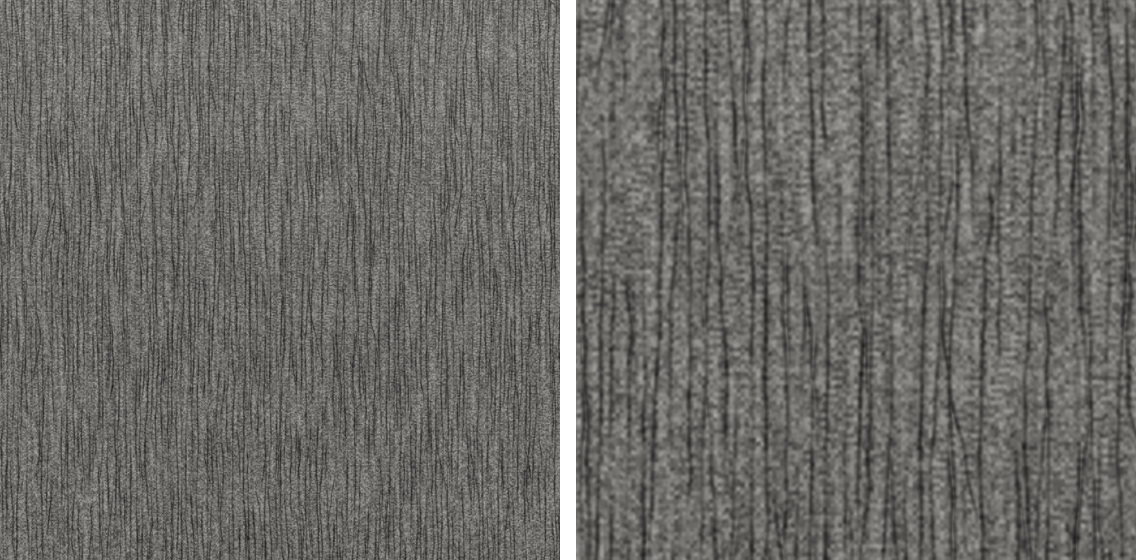
Left, the full canvas; right, a detail of the centre.
This texture is drawn by a Shadertoy shader. Its source:

```glsl
#define CLOTH_TONE 0.456
#define CLOTH_TINT vec3(1.010, 1.0, 0.970)
#define MAIN_COLUMNS 108.0
#define CROSS_COLUMNS 66.0
#define CREASE_WIDTH 0.00155
#define CREASE_DEPTH 0.205
#define RIB_CONTRAST 0.12
#define WEAVE_CONTRAST 0.17
#define FLECK_CONTRAST 0.20
#define SHADE_CONTRAST 0.038

float hash(vec2 p) {
    return fract(sin(dot(p, vec2(127.1, 311.7))) * 43758.5453);
}

float noise(vec2 p) {
    vec2 cell = floor(p);
    vec2 f = fract(p);
    f = f * f * (3.0 - 2.0 * f);
    float low = mix(hash(cell), hash(cell + vec2(1.0, 0.0)), f.x);
    float high = mix(hash(cell + vec2(0.0, 1.0)), hash(cell + vec2(1.0, 1.0)), f.x);
    return mix(low, high, f.y);
}

// Darkness of a layer of soft, broken vertical creases; cover sets how many show
float creases(vec2 uv, float columns, float wander, float cover, float layer) {
    float x = uv.x * columns + 0.7 * noise(uv * vec2(11.0, 8.0) + layer * 17.0);
    float column = floor(x);
    float pixel = 1.0 / iResolution.y;
    float width = sqrt(CREASE_WIDTH * CREASE_WIDTH + 0.1 * pixel * pixel);
    float dark = 0.0;
    for (int i = -1; i <= 1; i++) {
        float id = column + float(i);
        float seed = id * 5.0 + layer * 900.0;
        float phase = hash(vec2(seed, 5.0)) * 20.0;
        float bend = noise(vec2(seed, uv.y * 9.0 + phase)) - 0.5;
        float jitter = noise(vec2(seed + 1.0, uv.y * 45.0 + phase)) - 0.5;
        float center = id + 0.5 + wander * bend + 0.22 * jitter;

        // Long gaps, then short changes of pressure along each crease
        float gap = noise(vec2(seed + 2.0, uv.y * 13.0 + phase));
        float presence = smoothstep(0.85 - cover, 1.35 - cover, gap);
        float pressure = mix(0.55, 1.15, noise(vec2(seed + 3.0, uv.y * 75.0 + phase)));
        float dist = (x - center) / (columns * width);
        dark = max(dark, exp(-dist * dist) * presence * pressure);
    }
    return dark;
}

// Fine threads, straight shallow ribs and light flecks
float clothGrain(vec2 uv) {
    float zigzag = abs(fract(uv.x * 105.0) - 0.5) * 1.2;
    float weave = noise(vec2(uv.x * 310.0, uv.y * 350.0 + zigzag)) - 0.5;
    float fleck = noise(uv * vec2(430.0, 410.0) + 53.0) - 0.5;
    float rib = noise(vec2(uv.x * 290.0, uv.y * 20.0) + 91.0) - 0.5;
    return WEAVE_CONTRAST * weave + FLECK_CONTRAST * fleck + RIB_CONTRAST * rib;
}

// Broad light: brighter at the top and sides
float broadShade(vec2 uv) {
    float side = abs(uv.x - 0.5);
    return SHADE_CONTRAST * (smoothstep(0.4, 1.0, uv.y) + 0.5 * side - 0.4);
}

void mainImage(out vec4 fragColor, in vec2 fragCoord) {
    vec2 uv = fragCoord / iResolution.y;

    // Dense upright creases, crossed by fewer slanting ones
    float upright = creases(uv, MAIN_COLUMNS, 0.7, 0.73, 0.0);
    float slanted = creases(uv, CROSS_COLUMNS, 1.3, 0.5, 1.0);
    float crease = max(upright, slanted);

    float grain = clothGrain(uv) * mix(1.0, 0.6, min(crease, 1.0));
    float tone = CLOTH_TONE + broadShade(uv) + grain - CREASE_DEPTH * crease;
    fragColor = vec4(clamp(tone * CLOTH_TINT, 0.0, 1.0), 1.0);
}
```
